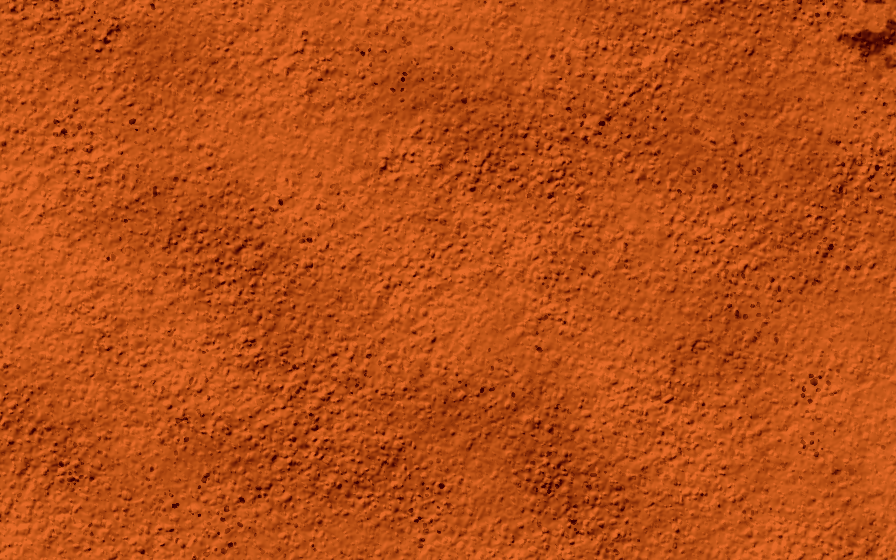
This texture is drawn by a Shadertoy shader. Its source:

```glsl
// Dry orange soil: a gritty height field of noise and small angular crumbs,
// shaded by its slope toward a low light, with clustered crisp dark specks.
// The resulting tone is looked up in a ramp of six earth colours.

const vec2  LIGHT_DIR    = vec2(-0.55, 0.83);  // toward the light
const float LIGHT_STEP   = 0.0043;             // slope distance, canvas heights
const float FINE_FREQ    = 165.0;              // cells per canvas height
const float GRAIN_FREQ   = 98.0;
const float LUMP_FREQ    = 44.0;
const float CRUMB_FREQ   = 70.0;
const float SPECK_FREQ   = 68.0;
const float WARP         = 0.004;              // breaks up round outlines
const float RELIEF_GAIN  = 3.0;
const float ROUGH_RANGE  = 1.5;
const float BLOTCH_GAIN  = 2.5;
const float SPECK_DEPTH  = 2.3;
const float TONE_BIAS    = 0.1;
const vec2  CRUMBLE_SPOT = vec2(1.57, 0.95);   // loose, dark corner

const vec3 SHADOW = vec3(0.33, 0.05, 0.01);
const vec3 UMBER  = vec3(0.48, 0.14, 0.02);
const vec3 RUST   = vec3(0.59, 0.22, 0.04);
const vec3 CLAY   = vec3(0.67, 0.27, 0.06);
const vec3 OCHRE  = vec3(0.75, 0.33, 0.09);
const vec3 SUNLIT = vec3(0.84, 0.38, 0.13);

float hash(vec2 p) {
    return fract(sin(dot(p, vec2(127.1, 311.7))) * 43758.5453);
}

float noise(vec2 p) {
    vec2 cell = floor(p);
    vec2 f = fract(p);
    f = f * f * (3.0 - 2.0 * f);
    float low  = mix(hash(cell), hash(cell + vec2(1, 0)), f.x);
    float high = mix(hash(cell + vec2(0, 1)), hash(cell + vec2(1, 1)), f.x);
    return mix(low, high, f.y);
}

vec2 rotate(vec2 p, float angle) {
    float c = cos(angle), s = sin(angle);
    return vec2(c * p.x - s * p.y, s * p.x + c * p.y);
}

// Broad noise, centred on zero
float blotches(vec2 p) {
    float sum = 0.0, amp = 0.5;
    for (int i = 0; i < 4; i++) {
        sum += amp * (noise(p) - 0.5);
        p = rotate(p, 0.9) * 2.1 + 17.3;
        amp *= 0.65;
    }
    return sum;
}

// Scattered crumbs of random size and height
float crumbs(vec2 p) {
    vec2 cell = floor(p);
    float height = 0.0;
    for (int y = -1; y <= 1; y++) {
        for (int x = -1; x <= 1; x++) {
            vec2 id = cell + vec2(x, y);
            vec2 centre = id + vec2(hash(id), hash(id + 41.7));
            float size = hash(id + 83.1);
            float radius = mix(0.15, 0.7, size * size * size);
            vec2 q = abs(rotate(p - centre, 6.28 * hash(id + 7.9)));
            float reach = max(q.x * 1.25, q.x * 0.5 + q.y * 0.9);
            float top = 1.0 - smoothstep(0.35 * radius, radius, reach);
            height = max(height, top * (0.25 + 0.6 * size));
        }
    }
    return height;
}

float soilHeight(vec2 p) {
    return 0.55 * noise(rotate(p, 0.4) * FINE_FREQ)
         + 0.95 * noise(rotate(p, 1.1) * GRAIN_FREQ + 5.2)
         + 1.2 * noise(rotate(p, 2.0) * LUMP_FREQ + 9.7)
         + 0.75 * crumbs(rotate(p, 0.7) * CRUMB_FREQ + 31.0);
}

// Tone runs like a bell curve: 0 is average, negative is shaded
vec3 earthRamp(float tone) {
    vec3 c = mix(SHADOW, UMBER, clamp((tone + 2.7) / 0.8, -0.6, 1.0));
    c = mix(c, RUST,  clamp((tone + 1.9) / 0.65, 0.0, 1.0));
    c = mix(c, CLAY,  clamp((tone + 1.25) / 0.67, 0.0, 1.0));
    c = mix(c, OCHRE, clamp((tone + 0.58) / 0.77, 0.0, 1.0));
    return mix(c, SUNLIT, clamp((tone - 0.19) / 0.94, 0.0, 1.7));
}

void mainImage(out vec4 fragColor, in vec2 fragCoord) {
    vec2 p = fragCoord / iResolution.y;
    vec2 grit = p + WARP * (vec2(noise(p * 90.0), noise(p * 90.0 + 50.0)) - 0.5);

    // Slope toward the light, stronger in rough patches
    float relief = soilHeight(grit) - soilHeight(grit + LIGHT_DIR * LIGHT_STEP);
    float roughness = max(0.4, 1.0 + ROUGH_RANGE * blotches(p * 7.0 + 60.0));

    // Small specks everywhere, denser in patches and in the loose corner
    float crumble = 1.0 - smoothstep(0.03, 0.16, distance(p, CRUMBLE_SPOT));
    float patches = smoothstep(-0.15, 0.4, blotches(p * 9.0 + 23.0));
    float speckShape = crumbs(rotate(grit, 0.25) * SPECK_FREQ + 71.0);
    float specks = smoothstep(0.48, 0.74, speckShape) * (0.15 + 1.1 * patches);
    specks += 1.2 * crumble * smoothstep(0.52, 0.78, noise(grit * LUMP_FREQ + 3.0));

    float tone = TONE_BIAS + RELIEF_GAIN * roughness * relief
               + BLOTCH_GAIN * blotches(rotate(p, 0.6) * vec2(3.5, 4.5) + 11.0)
               - SPECK_DEPTH * specks;
    fragColor = vec4(max(earthRamp(tone), 0.0), 1.0);
}
```
